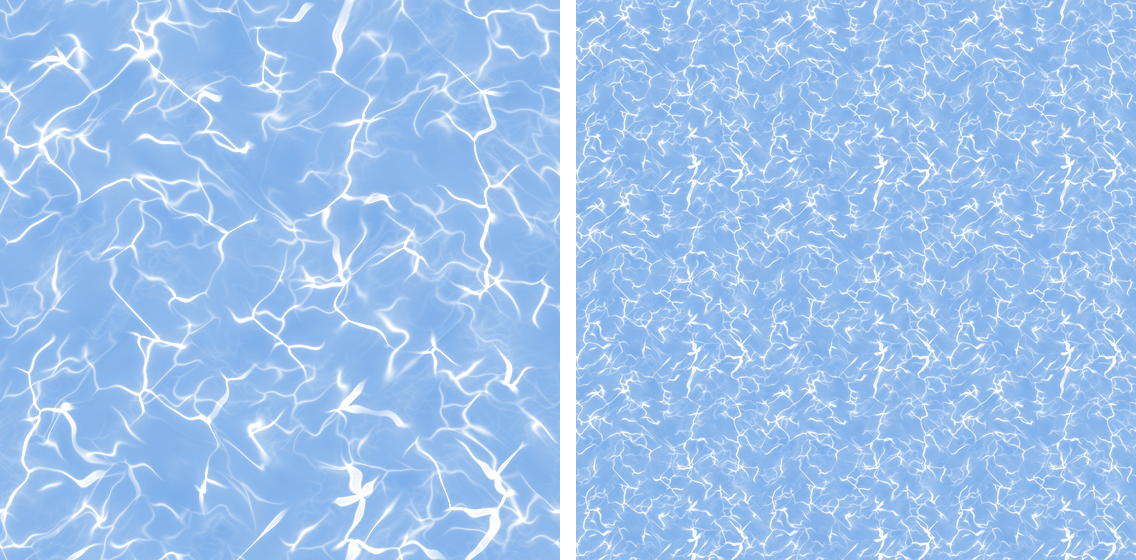
Left, the tile; right, the same tile 3 across and 3 down.
A three.js fragment shader for this texture:

```glsl
// Sunlit pool water: white caustic veins and faint wisps over soft blue, tiling.
varying vec2 vUv;

const float TAU = 6.2831853;

vec2 hash2(vec2 p) {
  vec3 q = fract(p.xyx * vec3(0.1031, 0.1030, 0.0973));
  q += dot(q, q.yzx + 33.33);
  return fract((q.xx + q.yz) * q.zy);
}

// Sum of plane waves with whole-number directions, centred on 0.5
float swell(vec2 p, float maxWaves, float seed) {
  float sum = 0.0;
  for (int i = 0; i < 9; i++) {
    vec2 key = vec2(float(i) + 3.0, seed * 7.0 + 1.0);
    vec2 direction = floor((hash2(key) - 0.5) * 2.0 * maxWaves + 0.5);
    sum += sin(TAU * (dot(p, direction) + hash2(key + 51.0).x));
  }
  return 0.5 + 0.1 * sum;
}

// Layered sine warp that keeps the unit period
vec2 ripple(vec2 p, float strength, float seed) {
  float waves = 2.0;
  for (int i = 0; i < 5; i++) {
    vec2 phase = hash2(vec2(float(i) + 5.0, seed + 20.0));
    p += strength / waves * sin(TAU * (waves * p.yx + phase));
    waves = floor(waves * 1.7) + 1.0;
  }
  return p;
}

// Distances to the three nearest seeds of a wrapping cell grid
vec3 nearestSeeds(vec2 p, vec2 count, float seed) {
  p *= count;
  vec2 home = floor(p);
  vec3 nearest = vec3(9.0);
  for (int y = -2; y <= 2; y++) {
    for (int x = -2; x <= 2; x++) {
      vec2 cell = home + vec2(float(x), float(y));
      vec2 jitter = hash2(mod(cell, count) + seed * 17.0);
      float d = length(cell + 0.1 + 0.8 * jitter - p);
      if (d < nearest.x) nearest = vec3(d, nearest.xy);
      else if (d < nearest.y) nearest = vec3(nearest.x, d, nearest.y);
      else if (d < nearest.z) nearest.z = d;
    }
  }
  return nearest;
}

// Bright veins that fade along their length and swell into hollow ribbons
float brightVeins(vec2 p) {
  vec3 seeds = nearestSeeds(p, vec2(8.0), 1.0);
  float gap = seeds.y - seeds.x;
  float knot = exp(-6.0 * (seeds.z - seeds.x));
  float lit = smoothstep(0.34, 0.8, swell(p, 8.0, 1.0) + 0.25 * knot);
  float ribbon = smoothstep(0.6, 0.85, swell(p, 9.0, 2.0)) * lit * (1.0 - knot);
  float width = 0.008 * lit + 0.09 * ribbon;
  float core = 1.0 - smoothstep(width, width + 0.055 - 0.025 * knot, gap);
  core *= 1.0 - 0.35 * ribbon * (1.0 - smoothstep(0.4 * width, width, gap));
  return lit * (0.8 * core + 0.24 * exp(-8.0 * gap));
}

// Thin, crisp veins appearing in patches
float faintVeins(vec2 p, vec2 count, float seed) {
  vec3 seeds = nearestSeeds(p, count, seed);
  float gap = seeds.y - seeds.x;
  float lit = smoothstep(0.38, 0.85, swell(p, 8.0, seed + 3.0));
  return lit * (0.8 * exp(-gap * gap * 350.0) + 0.28 * exp(-6.0 * gap));
}

// Silky filaments along the mid level of a swell
float filaments(vec2 p, float maxWaves, float seed) {
  float ridge = 1.0 - abs(2.0 * swell(p, maxWaves, seed) - 1.0);
  return pow(max(ridge, 0.0), 9.0);
}

void main() {
  vec2 veinPos = ripple(vUv, 0.05, 1.0);
  vec2 wispPos = ripple(ripple(vUv, 0.05, 2.0), 0.045, 3.0);

  // Cloudy water body
  float light = 0.14 * swell(wispPos, 6.0, 8.0);
  light += 0.06 * swell(wispPos, 17.0, 9.0) - 0.035;

  // Wisps
  float haze = smoothstep(0.3, 0.8, swell(vUv, 7.0, 10.0));
  light += 0.15 * haze * filaments(wispPos, 9.0, 11.0);
  light += 0.12 * haze * filaments(wispPos, 19.0, 12.0);
  light += 0.08 * haze * filaments(veinPos, 33.0, 13.0);

  // Caustic network
  light += 0.85 * faintVeins(wispPos, vec2(8.0, 11.0), 4.0);
  light += 0.55 * faintVeins(wispPos.yx, vec2(15.0, 12.0), 6.0);
  light += brightVeins(veinPos);

  vec3 deepBlue = vec3(0.5, 0.69, 0.914);
  gl_FragColor = vec4(mix(deepBlue, vec3(1.0), clamp(light, 0.0, 1.0)), 1.0);
}
```
